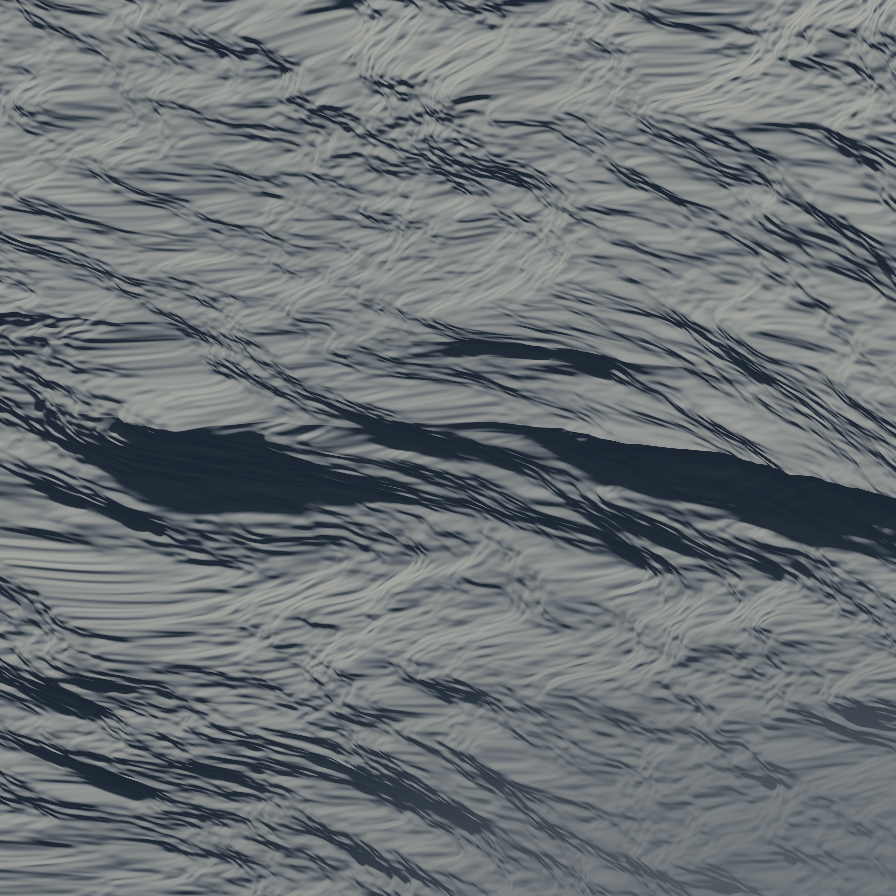
This texture is drawn by a WebGL 2 fragment shader. Its source:

```glsl
#version 300 es
precision highp float;
// Wind-carved snow slope: creased ridges under a low sun with long cast shadows.

uniform vec2 u_resolution;
out vec4 fragColor;

// Relief
const int DETAIL_OCTAVES = 7;
const int SHADOW_OCTAVES = 4;
const int RIDGED_OCTAVES = 3;
const float BASE_FREQUENCY = 2.6;
const float BASE_HEIGHT = 0.076;
const float LACUNARITY = 1.93;
const float GAIN = 0.54;
const float STREAK_STRETCH = 0.33;
const float OCTAVE_WIDENING = 1.1;
const float OCTAVE_SHEAR = 0.2;
const vec2 CREASE_WARP = vec2(0.5, 0.35);
const float SLOPE_STEP = 0.0013;

// Scarps
const int SCARP_COUNT = 4;
const vec2 FIRST_SCARP = vec2(0.84, 0.485);
const vec2 SCARP_SPACING = vec2(0.39, 0.062);
const float SCARP_RAGGEDNESS = 1.1;

// Sun
const vec2 SUN_HEADING = vec2(-0.24, 0.971);
const float SUN_SLOPE = 0.38;
const float EXPOSURE = 2.7;
const int SHADOW_STEPS = 7;
const float SHADOW_START = 0.011;
const float SHADOW_GROWTH = 1.47;
const float PENUMBRA = 0.05;

// Colours
const vec3 SHADE_COLOUR = vec3(0.105, 0.148, 0.195);
const vec3 MID_COLOUR = vec3(0.385, 0.412, 0.437);
const vec3 SUNLIT_COLOUR = vec3(0.690, 0.695, 0.660);
const vec3 HAZE_COLOUR = vec3(0.400, 0.428, 0.450);

// Integer hash giving a gradient with components in -1..1
vec2 hashGradient(ivec2 cell) {
    uint h = uint(cell.x) * 668265263u ^ uint(cell.y) * 374761393u;
    h = (h ^ (h >> 15u)) * 739982445u;
    h = (h ^ (h >> 13u)) * 695872825u;
    h ^= h >> 16u;
    return vec2(h & 65535u, h >> 16u) / 32767.5 - 1.0;
}

float gradientNoise(vec2 p) {
    vec2 base = floor(p);
    ivec2 c = ivec2(base);
    vec2 f = p - base;
    vec2 w = f * f * f * (f * (f * 6.0 - 15.0) + 10.0);
    float a = dot(hashGradient(c), f);
    float b = dot(hashGradient(c + ivec2(1, 0)), f - vec2(1, 0));
    float d = dot(hashGradient(c + ivec2(0, 1)), f - vec2(0, 1));
    float e = dot(hashGradient(c + ivec2(1, 1)), f - vec2(1, 1));
    return mix(mix(a, b, w.x), mix(d, e, w.x), w.y);
}

// Stretched coordinates whose grain tilts more towards the bottom
vec2 grain(vec2 p) {
    return BASE_FREQUENCY * vec2(p.x * STREAK_STRETCH, p.y + p.x * (0.29 - 0.15 * p.y));
}

// Fractal relief: sharp ridges first, then ripples creased by the ridges
float streaks(vec2 q, int octaves) {
    float sum = 0.0, amplitude = BASE_HEIGHT, shear = OCTAVE_SHEAR;
    for (int i = 0; i < octaves; i++) {
        float n = gradientNoise(q);
        if (i < RIDGED_OCTAVES) n = mix(n, 0.3 - sqrt(n * n + 0.0004), 0.55);
        sum += amplitude * n;
        q = (q + CREASE_WARP * n) * LACUNARITY + vec2(11.7, 5.3);
        q.x *= OCTAVE_WIDENING;
        q.y += shear * q.x;
        shear = -shear;
        amplitude *= GAIN;
    }
    return sum;
}

// Staggered crests with a long windward slope above and a steep drop below
float scarps(vec2 p) {
    float sum = 0.0;
    for (int i = 0; i < SCARP_COUNT; i++) {
        vec2 centre = FIRST_SCARP + SCARP_SPACING * float(i);
        float x = p.x - fract(centre.x);
        float d = p.y - centre.y + 0.13 * x;
        float reach = i == 0 ? 0.27 : 0.15;
        float drop = i == 0 ? 0.036 : 0.014;
        sum += drop * exp(-x * x / (reach * reach) - max(d / 0.15, -d / 0.02));
    }
    return sum;
}

float height(vec2 p, float bend, float roughness, int octaves) {
    float relief = roughness * streaks(grain(p) + vec2(0.0, bend), octaves);
    return relief + scarps(p + vec2(0.0, 0.2 * bend + SCARP_RAGGEDNESS * relief));
}

void main() {
    vec2 p = gl_FragCoord.xy / u_resolution.y;

    // Slow variation of streak bending and surface roughness
    float bend = 0.2 * gradientNoise(grain(p) * vec2(2.4, 0.9) + 17.3);
    float roughness = mix(0.7, 1.15, smoothstep(-0.3, 0.25, gradientNoise(p * 2.3 + 7.1)));

    // Slope along the sun heading and direct light
    float ground = height(p, bend, roughness, DETAIL_OCTAVES);
    float ahead = height(p + SUN_HEADING * SLOPE_STEP, bend, roughness, DETAIL_OCTAVES);
    float slope = (ahead - ground) / SLOPE_STEP;
    float light = (SUN_SLOPE - slope) * inversesqrt((1.0 + slope * slope) * (1.0 + SUN_SLOPE * SUN_SLOPE));

    // Cast shadow: steepest rise met on the way to the sun
    float horizon = 0.0, reach = SHADOW_START;
    for (int i = 0; i < SHADOW_STEPS; i++) {
        float crest = height(p + SUN_HEADING * reach, bend, roughness, SHADOW_OCTAVES);
        horizon = max(horizon, (crest - ground) / reach);
        reach *= SHADOW_GROWTH;
    }
    light *= 1.0 - smoothstep(SUN_SLOPE - PENUMBRA, SUN_SLOPE + PENUMBRA, horizon);

    // Three-stop tone ramp with faint sky light in the shadows
    float exposure = EXPOSURE * mix(0.88, 1.1, p.y);
    float tone = 1.0 - exp(-exposure * max(light, 0.0));
    tone = max(tone, 0.04 - 0.04 * clamp(slope, -1.0, 1.0));
    vec3 colour = mix(SHADE_COLOUR, MID_COLOUR, min(tone * 2.0, 1.0));
    colour = mix(colour, SUNLIT_COLOUR, max(tone * 2.0 - 1.0, 0.0));

    // Drifting haze over the lower right corner
    float haze = 1.0 - smoothstep(0.05, 0.7, length((p - vec2(0.95, 0.0)) * vec2(0.8, 1.6)));
    fragColor = vec4(mix(colour, HAZE_COLOUR, 0.7 * haze), 1.0);
}
```
